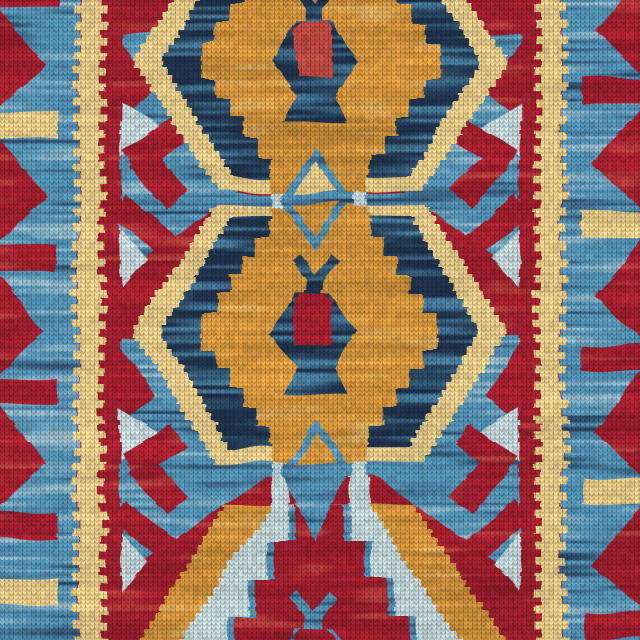
Write a Shadertoy shader that draws this pattern.

```glsl
const float CLOTH = 768.0; // design units across the canvas
const vec2 STITCH = vec2(5.4, 5.2);
const float MID = 384.0, MOTIF_X = 378.0, CHEVRON_Y = 605.0;
const float MEDALLION_Y = 73.0, MEDALLION_STEP = 325.0;
const float HOOK_Y = 195.0, HOOK_STEP = 365.0;
const float TOOTH_STEP = 80.0, CRENEL_STEP = 19.0;
const vec3 RED = vec3(0.66, 0.13, 0.19), SALMON = vec3(0.82, 0.36, 0.30);
const vec3 BLUE = vec3(0.34, 0.60, 0.74), NAVY = vec3(0.15, 0.24, 0.36);
const vec3 GOLD = vec3(0.85, 0.60, 0.25), CREAM = vec3(0.94, 0.83, 0.56);
const vec3 PALE = vec3(0.80, 0.88, 0.89);
float pixel; // softness of edges in design units

float hash(vec2 p) {
    p = fract(p * vec2(0.1271, 0.3117));
    p += dot(p, p.yx + 33.3);
    return fract((p.x + p.y) * p.x * 17.3);
}
float noise(vec2 p) {
    vec2 i = floor(p), f = fract(p);
    f = f * f * (3.0 - 2.0 * f);
    return mix(mix(hash(i), hash(i + vec2(1, 0)), f.x),
               mix(hash(i + vec2(0, 1)), hash(i + 1.0), f.x), f.y);
}
// Staircase with softened risers
float stair(float y, float size) {
    float t = y / size;
    return size * (floor(t) + smoothstep(1.0 - 1.5 * pixel / size, 1.0, fract(t)));
}
float edge(vec2 p, vec2 a, vec2 b) {
    vec2 e = normalize(b - a);
    return (p.x - a.x) * e.y - (p.y - a.y) * e.x;
}
float tri(vec2 p, vec2 a, vec2 b, vec2 c) {
    float s = -sign(edge(c, a, b));
    return max(s * edge(p, a, b), max(s * edge(p, b, c), s * edge(p, c, a)));
}
float bar(vec2 p, vec2 a, vec2 b, float r) {
    float along = abs(dot(p - 0.5 * (a + b), normalize(b - a)));
    return max(along - 0.5 * length(b - a), abs(edge(p, a, b)) - r);
}
float box(vec2 p, vec2 r) {
    p = abs(p) - r;
    return max(p.x, p.y);
}
void lay(inout vec3 c, vec3 yarn, float d) {
    c = mix(c, yarn, 1.0 - smoothstep(-pixel, pixel, d));
}
// Horned vase, y pointing down
void vase(inout vec3 c, vec2 q, vec3 body, vec3 label) {
    q.x = abs(q.x);
    float belly = max(q.x - 52.0 + 0.65 * abs(q.y), abs(q.y) - 48.0);
    float foot = max(q.x - 23.0 - 0.45 * max(q.y - 42.0, 0.0), abs(q.y - 38.0) - 37.0);
    float horns = min(box(q + vec2(0, 56), vec2(10, 9)), bar(q, vec2(2, -62), vec2(24, -90), 6.0));
    lay(c, body, min(belly, foot));
    lay(c, label, max(box(q + vec2(0, 15), vec2(23, 33)), q.x - q.y - 62.0));
    lay(c, body, horns);
}

void mainImage(out vec4 fragColor, in vec2 fragCoord) {
    vec2 cloth = fragCoord / iResolution.xy * CLOTH;
    cloth.y = CLOTH - cloth.y;
    pixel = 0.75 * CLOTH / iResolution.y;
    // Uneven weave
    vec2 p = cloth + 7.0 * (vec2(noise(cloth / 45.0), noise(cloth / 45.0 + 31.0)) - 0.5);
    p.x += 3.0 * (hash(vec2(floor(cloth.y / STITCH.y), 7)) - 0.5);
    float u = abs(p.x - MID), side = step(MID, p.x);
    // Streaked dyes
    float streak = 0.6 * noise(cloth / vec2(85, 5)) + 0.4 * noise(cloth / vec2(190, 19) + 9.0);
    float worn = smoothstep(0.72, 0.95, noise(cloth / vec2(75, 10) + 50.0));
    float tone = 0.84 + 0.32 * streak;
    vec3 red = mix(RED * tone, SALMON, 0.55 * worn), gold = mix(GOLD * tone, CREAM, 0.4 * worn);
    vec3 blue = mix(NAVY, BLUE, smoothstep(0.0, 0.45, streak));
    blue = mix(blue, PALE, 0.6 * smoothstep(0.52, 0.9, streak));
    vec3 navy = mix(NAVY * 0.85, BLUE, 0.8 * smoothstep(0.35, 0.85, streak));
    vec3 cream = CREAM * (0.92 + 0.14 * streak), pale = PALE * (0.92 + 0.14 * streak);
    vec3 c = blue;
    // Hooks and wedges
    for (int k = -1; k < 2; k++) {
        vec2 q = vec2(u, p.y - HOOK_Y - HOOK_STEP * float(k));
        lay(c, red, max(0.8 * (0.7 * u - 35.0 - q.y), q.y - 210.0));
        lay(c, red, tri(q, vec2(245, 212), vec2(200, 280), vec2(245, 318)));
        lay(c, pale, tri(q, vec2(240, -72), vec2(190, -40), vec2(240, -5)));
        lay(c, pale, tri(q, vec2(240, 78), vec2(207, 115), vec2(240, 150)));
        lay(c, red, bar(q, vec2(228, 0), vec2(170, -38), 16.0));
        lay(c, red, bar(q, vec2(215, -5), vec2(170, 45), 17.0));
        lay(c, red, bar(q, vec2(242, 52), vec2(172, 108), 15.0));
    }
    // Stepped medallions
    for (int k = 0; k < 2; k++) {
        float y = p.y - MEDALLION_Y - MEDALLION_STEP * float(k), v = abs(y), s = stair(v, 10.0);
        lay(c, cream, max(u - 224.0 + 0.66 * s, v - 157.0));
        lay(c, navy, max(u - 190.0 + 0.62 * s, v - 140.0));
        lay(c, gold, max(u - max(57.0, 142.0 - 0.72 * stair(v, 23.0)), v - 162.0));
        vase(c, vec2(p.x - MOTIF_X, y), navy, k == 0 ? mix(red, SALMON, 0.7) : red);
    }
    // Lower chevron
    float drop = p.y - CHEVRON_Y, s = stair(drop, 10.0), core = 30.0 + 0.55 * stair(drop, 45.0);
    lay(c, gold, max(u - 115.0 - 0.66 * s, -drop));
    lay(c, pale, max(u - 60.0 - 0.68 * s, -drop));
    lay(c, pale, box(vec2(u - 48.0, drop + 18.0), vec2(11, 26)));
    lay(c, blue, max(u - core - 8.0, -drop));
    lay(c, red, max(u - core, -drop));
    vase(c, vec2(p.x - MOTIF_X, drop - 198.0), blue, red);
    // Joining diamonds
    for (int k = 0; k < 2; k++) {
        vec2 q = vec2(abs(p.x - MOTIF_X), p.y - 239.0 - MEDALLION_STEP * float(k));
        float reach = k == 1 && q.y > 0.0 ? 86.0 : 62.0;
        float diamond = 0.82 * (q.x + abs(q.y) * 42.0 / reach - 42.0);
        lay(c, blue, box(vec2(u, q.y), vec2(140, 7)));
        lay(c, pale, box(vec2(u - 48.0, q.y), vec2(8, 9)));
        lay(c, blue, diamond);
        lay(c, k == 0 ? cream : gold, max(diamond + 9.0, q.y + 8.0));
        if (k == 0) lay(c, gold, max(diamond + 9.0, 5.0 - q.y));
    }
    // Outer teeth and blocks
    lay(c, red, 239.0 - u);
    lay(c, blue, 290.0 - u);
    float first = mix(70.0, 30.0, side), nearest = floor((p.y - first) / TOOTH_STEP + 0.5);
    for (int k = -1; k < 2; k++) {
        float id = nearest + float(k), tip = 323.0 + 10.0 * hash(vec2(id + 9.0, side));
        vec2 q = vec2(u, p.y - first - id * TOOTH_STEP);
        bool bleached = mod(id, mix(7.0, 4.0, side)) == mix(1.0, 3.0, side);
        float tooth = tri(q, vec2(390, -66), vec2(390, 62), vec2(tip, 8));
        if (bleached || mod(id, 2.0) > 0.5) tooth = box(q - vec2(352, 0), vec2(37, 16));
        lay(c, bleached ? cream : red, tooth);
    }
    // Crenellated strips
    float wave = (abs(fract(p.y / CRENEL_STEP) - 0.5) - 0.25) * CRENEL_STEP, rim = abs(u - 277.0);
    lay(c, cream, min(rim - 12.0, max(rim - 20.0, wave)));
    // Knitted stitches
    vec2 st = cloth / STITCH;
    float across = abs(fract(st.x) - 0.5);
    st.y += across;
    c *= 0.95 + 0.085 * cos(6.2832 * st.y) - 0.17 * smoothstep(0.26, 0.5, across);
    fragColor = vec4(clamp(c * (0.94 + 0.12 * hash(floor(st))), 0.0, 1.0), 1.0);
}
```
